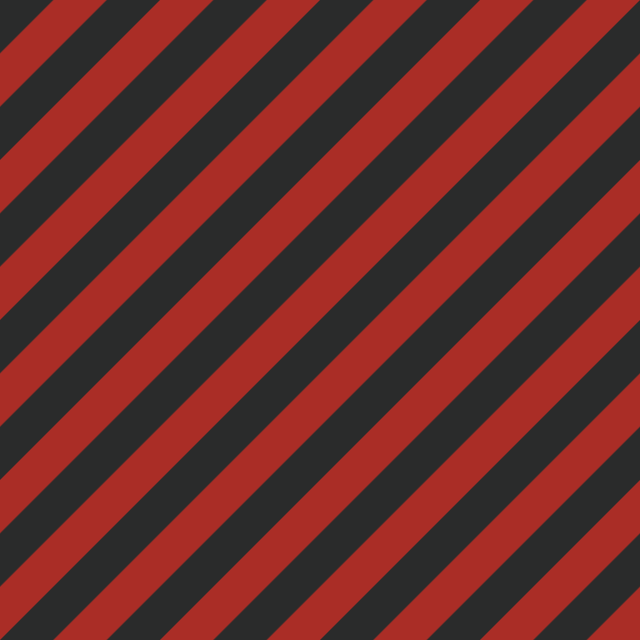
A Shadertoy shader for this pattern:

```glsl
// Diagonal hazard stripes: flat red and charcoal bands of equal width rising to the right.
// A periodic signed distance along x - y is turned into smooth-edged coverage;
// a whole number of stripes per side makes the canvas tile.

#define STRIPES 6.0
#define RED_SHARE 0.5
#define EDGE_PIXELS 1.0
#define CHARCOAL vec3(0.163, 0.170, 0.167)
#define RED vec3(0.668, 0.178, 0.149)

// Signed distance, in periods, to the nearest band edge; positive inside a red band.
float bandDistance(float phase) {
    float bandCentre = 1.0 - 0.5 * RED_SHARE;
    float fromCentre = abs(fract(phase - bandCentre + 0.5) - 0.5);
    return 0.5 * RED_SHARE - fromCentre;
}

void mainImage(out vec4 fragColor, in vec2 fragCoord) {
    vec2 uv = fragCoord / iResolution.xy;
    float phase = STRIPES * (uv.x - uv.y);

    // Phase change across one pixel sets the edge softness.
    float pixelPhase = STRIPES * (1.0 / iResolution.x + 1.0 / iResolution.y);
    float coverage = clamp(bandDistance(phase) / (EDGE_PIXELS * pixelPhase) + 0.5, 0.0, 1.0);

    fragColor = vec4(mix(CHARCOAL, RED, coverage), 1.0);
}
```
